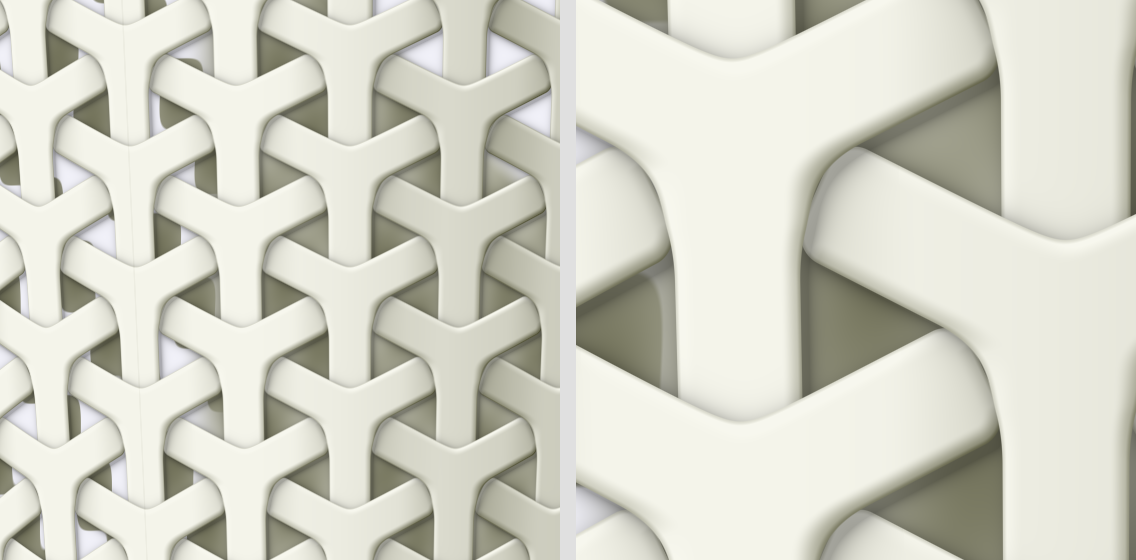
Left, the full canvas; right, a detail of the centre.
A WebGL 1 fragment shader for this pattern:

```glsl
precision highp float;
// Moulded ivory lattice of interlocking Y shapes, wrapped round a tapering drum.
// Each column stacks Ys whose blunt arms tuck behind the neighbouring stems; they
// are painted back to front from one distance function, over an olive interior.

uniform vec2 u_resolution;

#define DRUM_AXIS 0.625     // x of the column that faces the viewer
#define DRUM_RADIUS 0.926
#define COLUMN_ANGLE 0.2255 // turn of the drum between columns
#define TAPER 0.89          // drum width at the bottom relative to the top
#define ROW_PITCH 0.2161
#define ROW_START 0.6914    // junction height on the facing column
#define ARM_AXIS vec2(0.9, 0.436)
#define ARM_SIZE vec2(0.176, 0.0375) // length and half thickness
#define STEM_RADIUS 0.0405
#define FILLET 0.058
#define BEVEL 0.013
#define LIGHT vec2(-0.55, 0.75)

// Ivory ramp: darker tones lean to olive
vec3 ivory(float tone) {
  return vec3(tone, tone, tone - 0.04 - 0.115 * (0.95 - tone));
}

float smoothMin(float a, float b, float k) {
  float h = max(k - abs(a - b), 0.0) / k;
  return min(a, b) - 0.25 * h * h * k;
}

// Signed distance to one Y with its junction at the origin
float yShape(vec2 p) {
  vec2 folded = vec2(sqrt(p.x * p.x + 0.0002), p.y);
  float along = dot(folded, ARM_AXIS);
  float across = dot(folded, vec2(-ARM_AXIS.y, ARM_AXIS.x));
  float corner = 0.019;
  vec2 q = vec2(along, abs(across)) - ARM_SIZE + corner;
  float arm = min(max(q.x, q.y), 0.0) + length(max(q, 0.0)) - corner;
  float stem = length(vec2(p.x, max(p.y + 0.055, 0.0))) - STEM_RADIUS;
  return smoothMin(arm, stem, FILLET);
}

// Interior wall with pale panes where light comes through
vec3 interior(vec2 uv, float column) {
  float waves = sin(6.283 * column + 17.0 * uv.y) + 0.7 * sin(9.0 * column - 31.0 * uv.y);
  float pane = smoothstep(-0.25, -0.10, waves);
  float leftGlow = 1.0 - smoothstep(0.32, 0.42, uv.x);
  float cornerGlow = smoothstep(1.57, 1.64, uv.x + uv.y);
  vec3 olive = ivory(0.57 + 0.07 * waves + 0.05 * uv.x);
  return mix(olive, vec3(0.95, 0.95, 0.98), max(pane * leftGlow, cornerGlow));
}

// Tone of the plastic at local point p, at distance d from the outline
float plasticTone(vec2 p, float d, vec2 uv, float column) {
  vec2 e = vec2(0.001, 0.0);
  vec2 slope = vec2(yShape(p + e.xy) - yShape(p - e.xy),
                    yShape(p + e.yx) - yShape(p - e.yx));
  float lit = dot(slope / max(length(slope), 0.00001), LIGHT);
  float turned = smoothstep(0.42, 1.05, uv.x);
  float tone = 0.958 - 0.16 * turned;

  // Arms sink and dim toward their tips, more so on the turned side
  tone -= 0.07 * smoothstep(0.09, 0.16, abs(p.x));
  tone -= 0.10 * turned * smoothstep(0.02, 0.12, -p.x);

  // Bevel: bright upper-left edges, olive lower-right ones
  float edge = 1.0 - smoothstep(0.0, BEVEL, -d);
  tone += edge * (max(lit, 0.0) * (0.04 + 0.18 * turned) + min(lit, 0.0) * 0.36);
  tone -= 0.13 * (1.0 - smoothstep(0.0, 0.003, -d));

  // Mould seam down one column
  float seam = 1.0 - smoothstep(0.0008, 0.0025, abs(p.x + 0.004));
  tone -= 0.03 * seam * (1.0 - step(0.5, abs(column + 2.0)));
  return clamp(tone, 0.34, 0.97);
}

void main() {
  vec2 uv = gl_FragCoord.xy / u_resolution;
  float pixel = 0.8 / min(u_resolution.x, u_resolution.y);

  // Unroll the drum into evenly spaced columns
  float radius = DRUM_RADIUS * mix(TAPER, 1.0, uv.y);
  float unrolled = asin(clamp((uv.x - DRUM_AXIS) / radius, -1.0, 1.0)) / COLUMN_ANGLE;
  float nearest = floor(unrolled + 0.5);
  vec3 color = interior(uv, unrolled);

  // Side columns first, then the nearest column on top
  for (int i = 0; i < 3; i++) {
    float side = i < 2 ? 2.0 * float(i) - 1.0 : 0.0;
    float column = nearest + side;
    float stagger = 0.5 * mod(column, 2.0);
    float x = (unrolled - column) * DRUM_RADIUS * COLUMN_ANGLE;
    float y = mod(uv.y - ROW_START - stagger * ROW_PITCH, ROW_PITCH);

    // Upper Y shows its stem; the lower Y covers the stem's foot
    for (int row = 0; row < 2; row++) {
      vec2 p = vec2(x, y - ROW_PITCH * (1.0 - float(row)));
      float d = yShape(p);
      float shadowDist = max(yShape(p - vec2(0.005, -0.004)), 0.0);
      color *= 1.0 - 0.30 * exp(-shadowDist / 0.0055);
      float cover = 1.0 - smoothstep(-pixel, pixel, d);
      color = mix(color, ivory(plasticTone(p, d, uv, column)), cover);
    }
  }
  gl_FragColor = vec4(color, 1.0);
}
```
